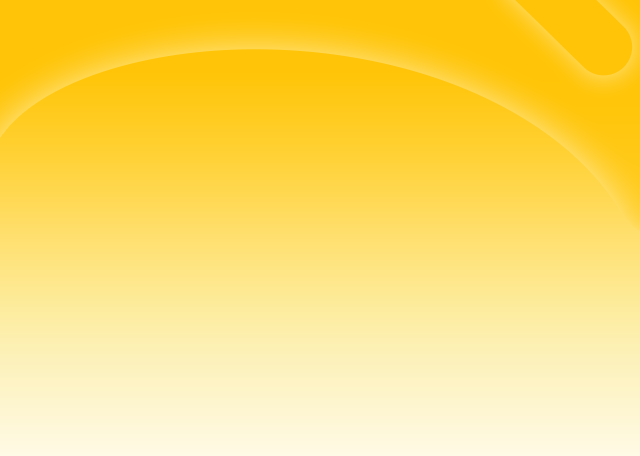
This background is drawn by a WebGL 2 fragment shader. Its source:

```glsl
#version 300 es
precision highp float;
// Golden backdrop: a pale-fading dome with a soft rim glow and a glowing capsule in the corner.

uniform vec2 u_resolution;
out vec4 fragColor;

// Height of the dome's rim: two quarter ellipses, then a flared tail on the right.
float domeHeight(float x) {
  float dx = x - 0.559;
  vec2 radii = dx < 0.0 ? vec2(0.586, 0.278) : vec2(0.861, 0.560);
  float u = min(dx, 0.8) / radii.x;
  float drop = radii.y * (1.0 - sqrt(max(1.0 - u * u, 0.0)));
  float tail = max(dx - 0.8, 0.0);
  return 0.892 - drop - tail * (1.635 - 13.76 * tail);
}

float segmentDistance(vec2 p, vec2 a, vec2 b) {
  vec2 ab = b - a;
  return length(p - a - ab * clamp(dot(p - a, ab) / dot(ab, ab), 0.0, 1.0));
}

// Signed distance to the rim, positive above it.
float domeDistance(vec2 p) {
  const int steps = 72;
  float nearest = 1e3;
  vec2 previous = vec2(-0.02, domeHeight(-0.02));
  for (int i = 1; i <= steps; i++) {
    float x = mix(-0.02, 1.45, float(i) / float(steps));
    vec2 current = vec2(x, domeHeight(x));
    nearest = min(nearest, segmentDistance(p, previous, current));
    previous = current;
  }
  return p.y > domeHeight(p.x) ? nearest : -nearest;
}

// Vertical fade of the dome, from gold down to cream.
vec3 domeColor(float y) {
  vec3 color = vec3(1.0, 0.98, 0.90);
  color = mix(color, vec3(0.988, 0.945, 0.73), clamp(y / 0.212, 0.0, 1.0));
  color = mix(color, vec3(0.992, 0.928, 0.63), clamp((y - 0.212) / 0.101, 0.0, 1.0));
  color = mix(color, vec3(1.0, 0.87, 0.41), clamp((y - 0.313) / 0.187, 0.0, 1.0));
  color = mix(color, vec3(1.0, 0.818, 0.20), clamp((y - 0.5) / 0.167, 0.0, 1.0));
  return mix(color, vec3(1.0, 0.77, 0.027), clamp((y - 0.667) / 0.175, 0.0, 1.0));
}

// Soft falloff from 1 at an edge to 0 at the given reach.
float glow(float d, float reach) {
  float t = clamp(1.0 - d / reach, 0.0, 1.0);
  return t * t;
}

void main() {
  vec2 p = gl_FragCoord.xy / u_resolution.y;
  float pixel = 1.0 / u_resolution.y;
  vec3 gold = vec3(1.0, 0.77, 0.027);
  vec3 glowColor = vec3(1.0, 0.95, 0.75);

  float dome = domeDistance(p);
  float capsule = segmentDistance(p, vec2(1.172, 1.046), vec2(1.324, 0.897)) - 0.0623;

  // Sky, a little lighter toward its lower right end.
  vec3 color = mix(vec3(1.0, 0.80, 0.13), gold, smoothstep(0.5, 0.85, p.y));

  // Rim glows, then the flat capsule and the dome over them.
  float light = max(0.40 * glow(dome, 0.09), 0.33 * glow(capsule, 0.06));
  color = mix(color, glowColor, light);
  color = mix(color, gold, clamp(0.5 - capsule / pixel, 0.0, 1.0));
  color = mix(color, domeColor(p.y), clamp(0.5 - dome / pixel, 0.0, 1.0));

  fragColor = vec4(color, 1.0);
}
```
